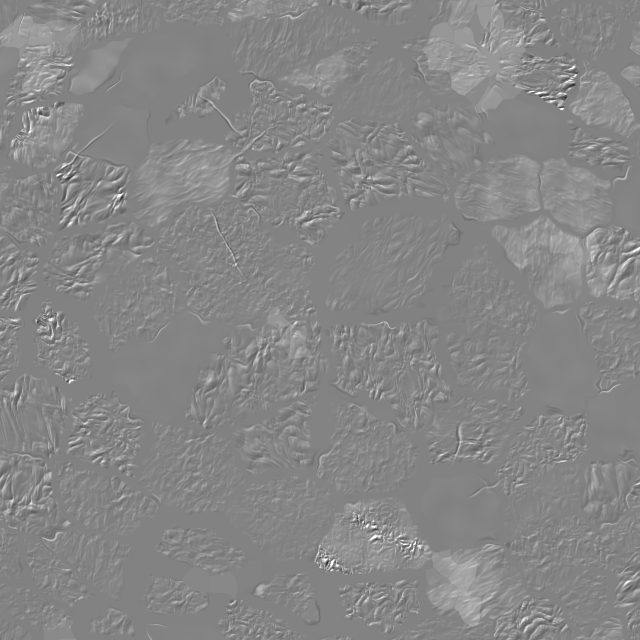
This texture map is drawn by a Shadertoy shader. Its source:

```glsl
// Grey relief map of a rough stone wall: embossed grain, flat mortar, pale chips and cracks.
#define BASE_TONE 0.51
#define STONES 6.0
#define EDGE_CROWDING 8.0
#define GRAIN_GAIN 0.2
#define WILD_GAIN 0.75
#define EMBOSS_STEP 0.0014
#define CREST_GAIN 0.2
#define PALE_TONE 0.06
#define CHIP_SCALE 27.0
#define CRACKS 6
#define LIGHT vec2(-0.6, 0.8)

struct Cell { vec2 seed; vec2 normal; float edge; };

float hash(vec2 p) { return fract(sin(dot(p, vec2(127.1, 311.7))) * 43758.5453); }
vec2 hash2(vec2 p) { return vec2(hash(p), hash(p + 57.3)); }
mat2 rotation(float a) { return mat2(cos(a), sin(a), -sin(a), cos(a)); }

// Gradient noise, about -0.7 to 0.7
float corner(vec2 i, vec2 f, vec2 o) { return dot(hash2(i + o) * 2.0 - 1.0, f - o); }
float noise(vec2 p) {
    vec2 i = floor(p), f = p - i;
    vec2 u = f * f * f * (f * (f * 6.0 - 15.0) + 10.0);
    return mix(mix(corner(i, f, vec2(0, 0)), corner(i, f, vec2(1, 0)), u.x),
               mix(corner(i, f, vec2(0, 1)), corner(i, f, vec2(1, 1)), u.x), u.y);
}

// Voronoi cell with distance and outward normal of its nearest border
Cell voronoi(vec2 p) {
    vec2 base = floor(p), nearest = vec2(9.0);
    for (int y = -1; y <= 1; y++)
    for (int x = -1; x <= 1; x++) {
        vec2 g = base + vec2(x, y);
        vec2 r = g + 0.1 + 0.8 * hash2(g) - p;
        if (dot(r, r) < dot(nearest, nearest)) nearest = r;
    }
    Cell c = Cell(p + nearest, vec2(0, 1), 9.0);
    for (int y = -2; y <= 2; y++)
    for (int x = -2; x <= 2; x++) {
        vec2 g = base + vec2(x, y);
        vec2 r = g + 0.1 + 0.8 * hash2(g) - p, side = r - nearest;
        if (dot(side, side) < 1e-4) continue;
        float d = dot(0.5 * (r + nearest), normalize(side));
        if (d < c.edge) { c.edge = d; c.normal = normalize(side); }
    }
    return c;
}

// Grain height: curled streaks, folded into sharp creases on rough stones
float grainHeight(vec2 p, float crease) {
    p += 0.9 * vec2(noise(p * 0.5 + 7.0), noise(p * 0.5 + 53.0));
    float n = noise(p), m = noise(p * 2.3 + 31.0);
    return mix(n, 1.9 * abs(n), crease) + 0.42 * mix(m, 1.4 * abs(m), crease);
}

// Slope toward the light; lit sides are stronger than shaded ones
float grain(vec2 uv, mat2 turn, vec2 scale, float crease) {
    vec2 e = LIGHT * EMBOSS_STEP;
    float d = grainHeight(turn * (uv - e) * scale, crease)
            - grainHeight(turn * (uv + e) * scale, crease);
    return d > 0.0 ? d * (1.1 + 1.2 * d) : 0.75 * d;
}

float line(float d, float width) { return exp(-d * d / (width * width)); }

void mainImage(out vec4 fragColor, in vec2 fragCoord) {
    vec2 uv = fragCoord / min(iResolution.x, iResolution.y);
    float patches = noise(uv * 15.0 + 40.0);
    float tone = BASE_TONE + 0.012 * noise(uv * 5.0);

    // Stone layout: large in the middle, smaller toward the border
    vec2 c = uv - 0.5;
    vec2 q = c * (STONES + EDGE_CROWDING * dot(c, c)) * vec2(0.9, 1.1) + 20.0;
    q += 0.22 * vec2(noise(uv * 12.0), noise(uv * 12.0 + 90.0));
    q += 0.12 * vec2(noise(uv * 52.0), noise(uv * 52.0 + 90.0));
    Cell stone = voronoi(q);
    vec2 id = floor(stone.seed);
    float kind = hash(id + 3.7), rough = hash(id + 11.9);
    float inset = 0.22 * pow(hash(id + 23.1), 4.0) + 0.12 * max(noise(uv * 8.0 + 15.0), 0.0);
    float mask = smoothstep(inset, inset + 0.05, stone.edge);

    // Embossed grain, each stone with its own direction, scale and strength
    float wild = smoothstep(0.8, 0.86, kind);
    mat2 turn = rotation(6.283 * hash(id + 5.3));
    vec2 scale = mix(115.0, 50.0, rough) * vec2(1.0, mix(0.95, 0.45, hash(id + 8.8)));
    float gain = GRAIN_GAIN * mix(0.55, 2.0, rough) * smoothstep(0.1, 0.16, kind);
    gain *= 1.0 + 1.3 * patches;
    gain += WILD_GAIN * wild * smoothstep(0.0, 0.4, patches);
    float relief = grain(uv, turn, scale, smoothstep(0.25, 0.6, rough + 0.3 * wild));
    tone += mask * (gain * relief + 0.006 + 0.025 * noise(uv * 26.0));

    // Worn pale areas on a few stones
    float pale = step(0.88, hash(id + 61.0)) * smoothstep(-0.25, 0.1, noise(uv * 17.0 + 33.0));
    tone += PALE_TONE * pale * mask * (0.9 + 1.2 * noise(uv * 45.0));

    // Short lit crests and faint grooves along the stone borders
    float lit = dot(stone.normal, LIGHT);
    float broken = smoothstep(0.08, 0.45, noise(uv * 19.0 + 70.0));
    float rim = stone.edge - inset;
    tone += CREST_GAIN * broken * (0.5 + 0.7 * lit) * line(rim - 0.025, 0.014);
    tone -= 0.4 * CREST_GAIN * broken * line(rim + 0.008, 0.014);

    // Flat pale chips in loose clusters
    Cell chip = voronoi(uv * CHIP_SCALE + 0.4 * noise(uv * 34.0));
    float cluster = smoothstep(0.24, 0.34, noise(chip.seed * 0.22 + 5.0));
    tone += cluster * (0.02 + 0.09 * hash(floor(chip.seed)))
          * mix(0.6, 1.0, smoothstep(0.0, 0.05, chip.edge));

    // Winding cracks with a bright lip and a dark shadow
    for (int i = 0; i < CRACKS; i++) {
        vec2 key = vec2(float(i), 4.0);
        vec2 p = rotation(6.283 * hash(key + 9.0)) * (uv - 0.1 - 0.8 * hash2(key));
        float across = p.y + 0.04 * noise(uv * 8.0) + 0.008 * noise(uv * 40.0);
        float reach = mix(0.03, 0.1, hash(key + 2.0));
        float taper = smoothstep(reach, 0.3 * reach, abs(p.x)) * smoothstep(-0.4, 0.3, noise(uv * 30.0));
        tone += taper * (0.26 * line(across, 0.0015) - 0.14 * line(across - 0.003, 0.0015));
    }
    fragColor = vec4(vec3(clamp(tone, 0.0, 1.0)), 1.0);
}
```
